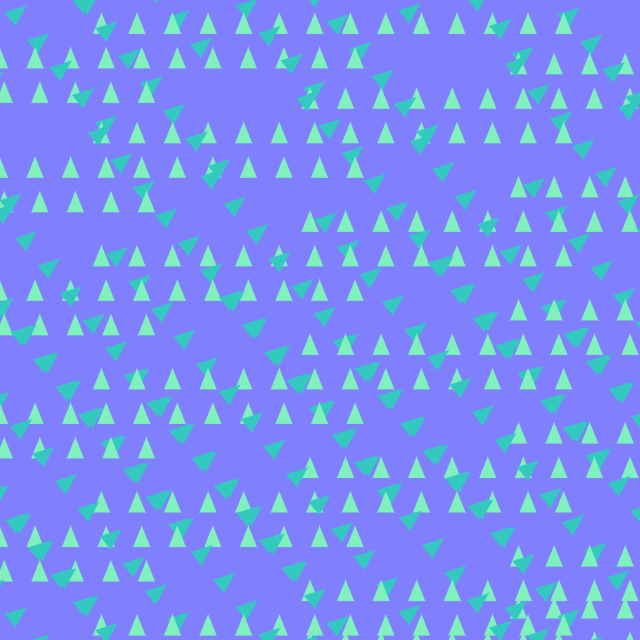
This pattern is drawn by a WebGL 1 fragment shader. Its source:

```glsl
precision highp float;
// Two overlapping families of small triangles, upright mint and turned teal, on periwinkle.

uniform vec2 u_resolution;

const vec3 PERIWINKLE = vec3(0.5, 0.5, 1.0);
const vec3 MINT = vec3(0.5, 0.94, 0.74);
const vec3 TEAL = vec3(0.2, 0.79, 0.75);

const vec2 HALF_SIZE = vec2(0.0135, 0.0168);     // half width and half height of a triangle
const vec2 PITCH = vec2(0.05555, 0.1923);        // spacing inside a block
const vec2 BLOCK_CELLS = vec2(14.0, 5.0);        // triangles across and down a block
const vec2 BLOCK_SHIFT = vec2(-0.3259, -0.0539); // step from one block to the next
const float TEAL_TURN = -0.885;
const float TEAL_LIFT = 0.0026;                  // favours teal when depths nearly tie

mat2 rotation(float angle) {
  float c = cos(angle);
  float s = sin(angle);
  return mat2(c, s, -s, c);
}

// Signed distance to an upright isosceles triangle centred on the origin
float triangleDistance(vec2 p, vec2 halfSize) {
  vec2 sideNormal = normalize(vec2(2.0 * halfSize.y, halfSize.x));
  float side = dot(vec2(abs(p.x), p.y - halfSize.y), sideNormal);
  return max(side, -p.y - halfSize.y);
}

// Block of triangles hanging from its first one: x = coverage, y = height of the nearest centre
vec2 block(vec2 p, vec2 origin, float angle, float blur) {
  mat2 turn = rotation(angle);
  vec2 local = (p - origin) * turn;
  vec2 lowest = vec2(0.0, 1.0 - BLOCK_CELLS.y);
  vec2 highest = vec2(BLOCK_CELLS.x - 1.0, 0.0);
  vec2 centre = PITCH * clamp(floor(local / PITCH + 0.5), lowest, highest);
  float d = triangleDistance(local - centre, HALF_SIZE);
  return vec2(1.0 - smoothstep(-blur, blur, d), origin.y + (turn * centre).y);
}

// Union of two layers of one colour, keeping the height of the lower covered centre
vec2 merge(vec2 layer, vec2 added) {
  float height = added.x > 0.0 ? min(layer.y, added.y) : layer.y;
  return vec2(max(layer.x, added.x), height);
}

// Diagonal chain of blocks
vec2 chain(vec2 p, vec2 origin, float angle, float blur) {
  vec2 layer = vec2(0.0, 10.0);
  for (int i = -2; i <= 4; i++) {
    layer = merge(layer, block(p, origin + BLOCK_SHIFT * float(i), angle, blur));
  }
  return layer;
}

// Three stacked chains with uneven vertical gaps
vec2 family(vec2 p, float angle, float blur) {
  vec2 layer = chain(p, vec2(0.8103, 1.8408), angle, blur);
  layer = merge(layer, chain(p, vec2(0.8103, 0.9007), angle, blur));
  return merge(layer, chain(p, vec2(0.8103, 0.0504), angle, blur));
}

void main() {
  vec2 p = gl_FragCoord.xy / u_resolution;
  float blur = 0.7 / min(u_resolution.x, u_resolution.y);

  vec2 mint = family(p, 0.0, blur);
  vec2 teal = family(p, TEAL_TURN, blur);

  // Lower triangles lie in front of higher ones
  vec3 tealFront = mix(mix(PERIWINKLE, MINT, mint.x), TEAL, teal.x);
  vec3 mintFront = mix(mix(PERIWINKLE, TEAL, teal.x), MINT, mint.x);
  vec3 color = teal.y - TEAL_LIFT < mint.y ? tealFront : mintFront;
  gl_FragColor = vec4(color, 1.0);
}
```
